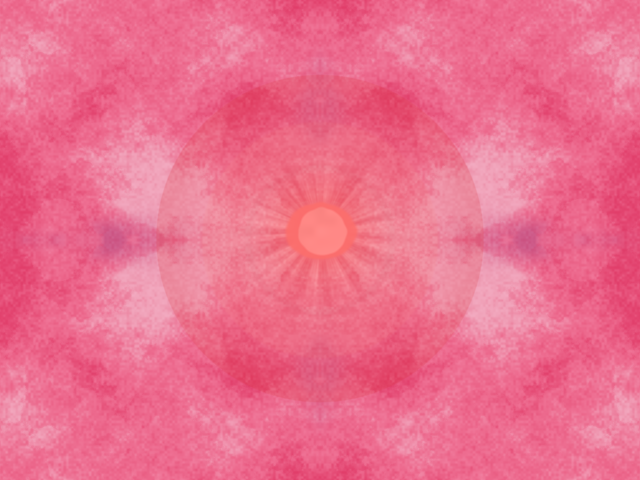
Give the GLSL for this background, as a WebGL 1 fragment shader.

```glsl
precision highp float;
// A mottled pink mirrored sky with a warm translucent disc and a small glowing sun.
uniform vec2 u_resolution;

const vec3 DEEP = vec3(0.89, 0.27, 0.44);
const vec3 ROSE = vec3(0.93, 0.42, 0.56);
const vec3 PALE = vec3(0.94, 0.63, 0.72);
const vec3 PLUM = vec3(0.78, 0.35, 0.54);
const vec3 CORAL = vec3(0.95, 0.47, 0.47);
const vec3 EMBER = vec3(0.96, 0.36, 0.38);
const vec3 SUN = vec3(1.0, 0.54, 0.53);

float hash(vec2 p) {
  vec3 h = fract(vec3(p.xyx) * 0.1031);
  h += dot(h, h.yzx + 33.33);
  return fract((h.x + h.y) * h.z);
}

float noise(vec2 p) {
  vec2 i = floor(p);
  vec2 f = fract(p);
  f = f * f * (3.0 - 2.0 * f);
  float low = mix(hash(i), hash(i + vec2(1.0, 0.0)), f.x);
  float high = mix(hash(i + vec2(0.0, 1.0)), hash(i + 1.0), f.x);
  return mix(low, high, f.y);
}

float fbm(vec2 p) {
  float sum = 0.0;
  float weight = 0.5;
  for (int i = 0; i < 6; i++) {
    sum += weight * noise(p);
    p = mat2(1.6, 1.2, -1.2, 1.6) * p + 17.3;
    weight *= 0.54;
  }
  return sum;
}

// Soft elliptical patch
float blob(vec2 p, vec2 center, vec2 size) {
  vec2 d = (p - center) / size;
  return exp(-dot(d, d));
}

// Filled shape from a signed distance
float fill(float d, float blur) {
  return 1.0 - smoothstep(-blur, blur, d);
}

// Seamless noise around a circle
float rays(vec2 dir, float count, float seed) {
  return noise(dir * count + seed);
}

// Lightness of the clouds in the mirrored quadrant
float cloudTone(vec2 q) {
  vec2 warp = vec2(fbm(q * 9.0 + 40.0), fbm(q * 9.0 + 70.0)) - 0.52;
  vec2 w = q + 0.17 * warp;
  float tone = 0.43 + 0.55 * (fbm(q * vec2(8.0, 12.0) + 11.0) - 0.52);
  tone += 0.44 * blob(w, vec2(0.38, 0.15), vec2(0.12, 0.11));
  tone += 0.42 * blob(w, vec2(0.25, 0.06), vec2(0.12, 0.08));
  tone += 0.30 * blob(w, vec2(0.20, 0.40), vec2(0.15, 0.07));
  tone += 0.26 * blob(w, vec2(0.60, 0.37), vec2(0.10, 0.12));
  tone -= 0.36 * blob(w, vec2(0.14, 0.265), vec2(0.12, 0.06));
  tone -= 0.28 * blob(w, vec2(0.44, 0.27), vec2(0.13, 0.06));
  tone -= 0.34 * blob(w, vec2(0.69, 0.11), vec2(0.10, 0.16));
  tone -= 0.26 * blob(w, vec2(0.48, 0.02), vec2(0.14, 0.06));
  tone -= 0.36 * blob(w, vec2(0.0, 0.50), vec2(0.10, 0.08));
  // Ragged edged patches
  return tone + 0.12 * (smoothstep(0.47, 0.55, fbm(q * 17.0 + 3.0)) - 0.5);
}

void main() {
  vec2 p = (gl_FragCoord.xy - 0.5 * u_resolution) / u_resolution.y;
  float aa = 1.0 / u_resolution.y;
  vec2 q = abs(p);
  float radius = length(p);

  // Clouds with broad, faint outer beams
  float grain = noise(q * 190.0) + 0.6 * noise(q * 90.0 + 31.0) - 0.8;
  float tone = cloudTone(q) + 0.13 * grain;
  float beam = smoothstep(0.44, 0.56, rays(q / max(radius, 0.001), 8.0, 5.0));
  tone += 0.07 * (beam - 0.5) * smoothstep(0.36, 0.55, radius);
  vec3 color = mix(DEEP, ROSE, smoothstep(-0.05, 0.48, tone));
  color = mix(color, PALE, smoothstep(0.42, 0.95, tone));

  // Plum shadows along the axes
  float plum = 0.55 * blob(q, vec2(0.445, 0.0), vec2(0.05, 0.035));
  plum += 0.28 * blob(q, vec2(0.36, 0.0), vec2(0.09, 0.045));
  plum += 0.30 * blob(q, vec2(0.58, 0.0), vec2(0.07, 0.018));
  plum += 0.40 * blob(q, vec2(0.0, 0.36), vec2(0.022, 0.025));
  plum += 0.35 * blob(q, vec2(0.0, 0.27), vec2(0.045, 0.07));
  float ragged = smoothstep(0.25, 0.75, fbm(q * 28.0));
  color = mix(color, PLUM, min(plum * (0.4 + 1.1 * ragged), 0.8));

  // Warm disc and its inner rings
  float edge = length(p - vec2(0.0, 0.003)) - 0.341;
  float disc = fill(edge, aa);
  color = mix(color, vec3(0.93, 0.42, 0.47), 0.22 * disc);
  color -= vec3(0.015, 0.045, 0.05) * disc * smoothstep(-0.09, 0.0, edge);
  color = mix(color, CORAL, 0.14 * fill(radius - 0.246, aa * 1.5));
  color -= 0.015 * fill(abs(radius - 0.15) - 0.007, 0.004);

  // Sun glow and radial streaks
  vec2 s = p - vec2(0.002, 0.018);
  float r = length(s);
  vec2 dir = s / max(r, 0.001);
  color = mix(color, CORAL, 0.48 * exp(-r * r / 0.02));
  float streak = rays(dir, 9.0, 3.0) + 0.5 * rays(dir, 22.0, 60.0) - 0.75;
  float reach = smoothstep(0.05, 0.075, r) * exp(-r * r / 0.017);
  color += vec3(0.08, 0.25, 0.21) * streak * reach;
  color = mix(color, EMBER, 0.7 * exp(-r * r / 0.006));
  color += vec3(0.015, 0.05, 0.045) * grain * smoothstep(0.06, 0.10, r);

  // Painted sun with a slightly uneven rim
  float wobble = 0.004 * (rays(dir, 3.0, 9.0) - 0.5);
  float halo = length(s * vec2(0.83, 1.03)) - 0.061 + wobble;
  color = mix(color, vec3(0.99, 0.43, 0.42), 0.85 * fill(halo, 0.004));
  float core = length(s - vec2(0.003, -0.001)) - 0.050 + wobble;
  color = mix(color, SUN, 0.9 * fill(core, 0.003));
  color += 0.04 * (noise(s * 45.0 + 8.0) - 0.5) * fill(core, 0.003);

  gl_FragColor = vec4(clamp(color, 0.0, 1.0), 1.0);
}
```
